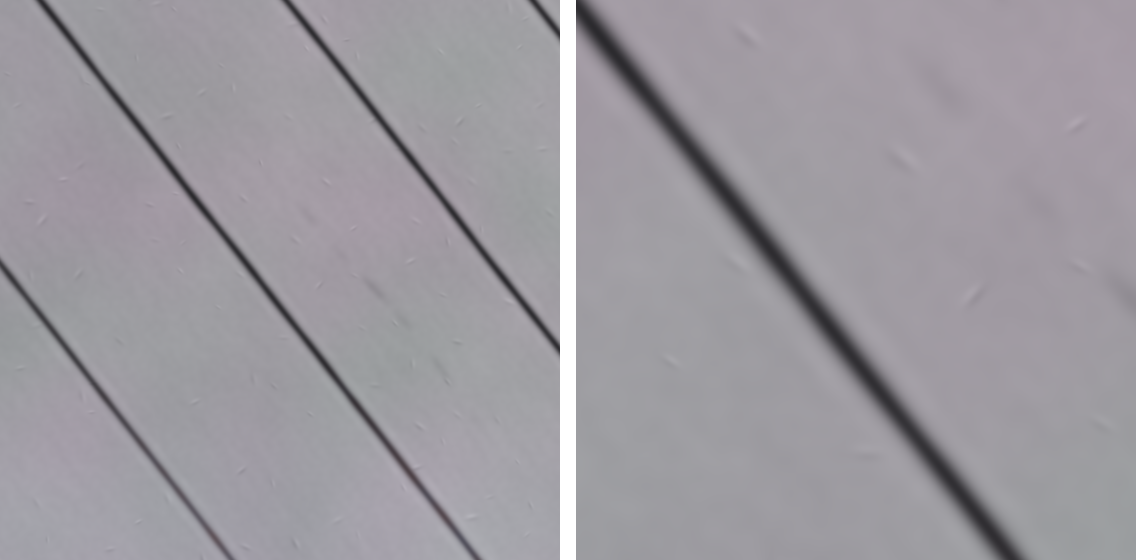
Left: the whole. Right: its middle third, enlarged.
A Shadertoy shader for this texture:

```glsl
vec2 hash2(vec2 p) {
    vec3 q = fract(p.xyx * vec3(0.1031, 0.1030, 0.0973));
    q += dot(q, q.yzx + 33.33);
    return fract((q.xx + q.yz) * q.zy);
}

float gradientNoise(vec2 p) {
    vec2 cell = floor(p), f = fract(p);
    vec2 w = f * f * f * (f * (f * 6.0 - 15.0) + 10.0);
    float corner[4];
    for (int i = 0; i < 4; i++) {
        vec2 o = vec2(i & 1, i >> 1);
        float angle = 6.2832 * hash2(cell + o + 50.0).x;
        corner[i] = dot(vec2(cos(angle), sin(angle)), f - o);
    }
    return mix(mix(corner[0], corner[1], w.x), mix(corner[2], corner[3], w.x), w.y);
}

float fbm(vec2 p) {
    float sum = 0.0, amp = 0.5;
    for (int i = 0; i < 4; i++) {
        sum += amp * gradientNoise(p);
        p = p * 2.03 + 7.1;
        amp *= 0.5;
    }
    return sum;
}

// Small raised flecks: a bright dash with a dark side, scattered over cells
float flecks(vec2 uv) {
    float sum = 0.0;
    vec2 p = uv * 13.0, cell = floor(p);
    for (int j = -1; j <= 1; j++)
    for (int i = -1; i <= 1; i++) {
        vec2 id = cell + vec2(i, j);
        vec2 place = hash2(id + 11.0), kind = hash2(id + 83.0);
        vec2 d = p - id - place;
        float angle = kind.x * 2.4 - 1.5;
        d = mat2(cos(angle), -sin(angle), sin(angle), cos(angle)) * d;
        d /= vec2(0.11, 0.05) * (0.6 + 0.7 * place.x);
        float body = exp(-dot(d, d));
        sum += step(0.45, kind.y) * body * (d.y + 0.5 * (place.y - 0.5)) * kind.y;
    }
    return sum;
}

void mainImage(out vec4 fragColor, in vec2 fragCoord) {
    vec2 uv = fragCoord / iResolution.xy;

    // Panel coordinates: one unit per board across, distance along the groove
    float across = (uv.x - 0.782 * (1.0 - uv.y) - 0.0716) / 0.44;
    float along = dot(uv, vec2(0.616, -0.788));
    across += 0.006 * gradientNoise(vec2(along * 5.0, floor(across + 0.5) * 3.7));
    float groove = floor(across + 0.5);
    float dist = abs(across - groove) * 0.3466;

    // Painted surface: broad tints, lighter towards the lower edge and right
    vec3 color = vec3(0.612, 0.605, 0.628);
    color += vec3(0.024, 0.023, 0.034) * smoothstep(0.4, 0.0, uv.y);
    color += vec3(0.018, 0.018, 0.014) * smoothstep(0.4, 1.0, uv.x);
    color += vec3(0.014, 0.000, 0.004) * exp(-10.0 * dot(uv - vec2(0.5, 0.75), uv - vec2(0.5, 0.75)));
    color += vec3(0.05) * fbm(uv * 3.0 + 2.0);
    color += vec3(0.030, -0.012, 0.020) * gradientNoise(uv * 4.0 + 9.0);
    color += 0.012 * gradientNoise(vec2(across * 18.0, along * 14.0));
    color += 0.010 * gradientNoise(uv * 70.0);

    // Faint broken scuff on the middle board
    float scuff = exp(-pow((across - 0.43 - 0.03 * sin(along * 9.0)) / 0.022, 2.0));
    scuff *= smoothstep(-0.2, -0.1, along) * smoothstep(0.45, 0.1, along);
    color -= 0.055 * scuff * smoothstep(-0.25, 0.4, gradientNoise(vec2(along * 16.0, 4.0)));

    color += 0.09 * flecks(uv);

    // Soft light rim beside each groove
    float rim = exp(-pow((dist - 0.018) / 0.006, 2.0));
    color += 0.022 * rim * (0.7 + gradientNoise(vec2(along * 25.0, groove * 5.0)));

    // Dark grooves, paler to the left and worn near the lower edge
    float worn = smoothstep(0.4, 0.05, uv.y);
    float wear = gradientNoise(vec2(along * 22.0, groove * 9.3 + 0.5));
    float width = 0.0070 + 0.0005 * min(groove, 0.0) + 0.0008 * wear;
    float depth = 0.96 + 0.12 * min(groove, 0.0) - 0.16 * worn + 0.10 * wear;
    vec3 grooveColor = mix(vec3(0.175, 0.170, 0.185), vec3(0.25, 0.215, 0.25), worn);
    grooveColor += vec3(0.06, 0.01, -0.02) * worn * wear;
    color = mix(color, grooveColor, depth * exp(-pow(dist / width, 2.0)));

    fragColor = vec4(clamp(color, 0.0, 1.0), 1.0);
}
```
